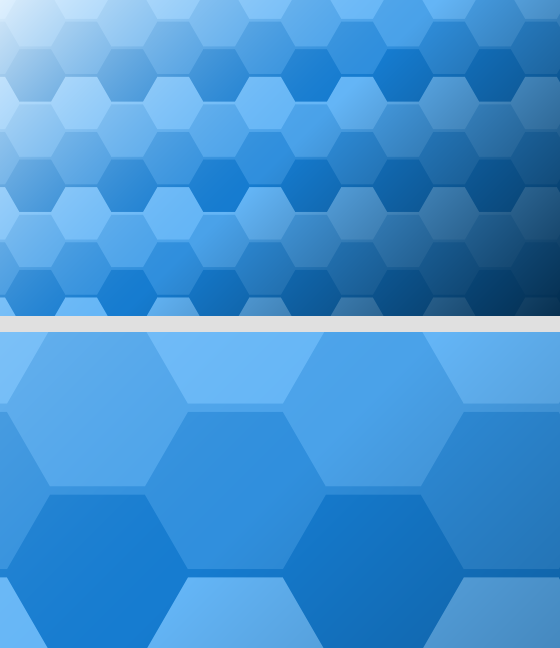
Top, the full canvas; bottom, a detail of the centre.
This background is drawn by a Shadertoy shader. Its source:

```glsl
// Honeycomb backdrop in four cycling blues: each row is a layer with a
// trapezoid skyline painted over the row above, so tops look like hexagons.
// A diagonal light then fades from white through clear to navy.

const float PERIOD = 0.291;    // distance between hexagons of one row
const float ROW_STEP = 0.0873; // drop from one row to the next

// Signed distance below a row's skyline: flat tops, 60 degree sides, flat valleys
float skyline(vec2 p, float row) {
    float shift = 0.257 + 0.5 * PERIOD * mod(row, 2.0);
    float dx = abs(mod(p.x - shift + 0.5 * PERIOD, PERIOD) - 0.5 * PERIOD);
    float below = p.y - 0.243 - row * ROW_STEP;
    float side = 0.5 * (below - 1.732 * (dx - 0.05));
    return max(below - 0.0785, min(below, side));
}

void mainImage(out vec4 fragColor, in vec2 fragCoord) {
    // Canvas units: height is 1, y runs downward
    vec2 p = vec2(fragCoord.x, iResolution.y - fragCoord.y) / iResolution.y;
    float halfPixel = 0.6 / iResolution.y;

    // Paint the rows from top to bottom
    vec3 lightBlue = vec3(0.392, 0.710, 0.965);
    vec3 deepBlue = vec3(0.085, 0.485, 0.815);
    vec3 color = lightBlue;
    for (int i = -4; i < 9; i++) {
        float row = float(i);
        vec3 rowColor = mix(lightBlue, deepBlue, mod(row, 4.0) / 3.0);
        color = mix(color, rowColor, smoothstep(-halfPixel, halfPixel, skyline(p, row)));
    }

    // Diagonal light: white at upper left, navy at lower right
    float t = (p.x + p.y) / (iResolution.x / iResolution.y + 1.0);
    float glow = 0.8 * pow(max(1.0 - 2.0 * t, 0.0), 1.5);
    float shade = 0.95 * max(2.0 * t - 1.0, 0.0);
    color = mix(color, vec3(1.0), glow);
    color = mix(color, vec3(0.01, 0.16, 0.28), shade);

    fragColor = vec4(color, 1.0);
}
```
